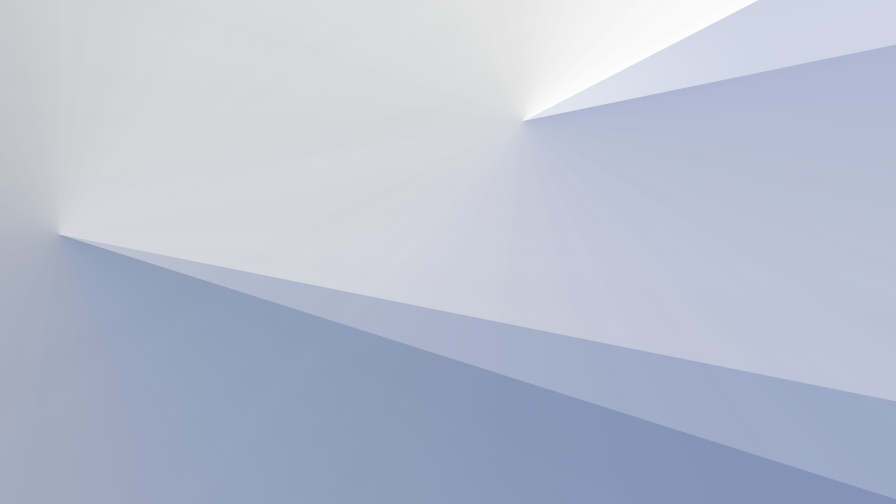
A Shadertoy shader for this background:

```glsl
// Pale folded-paper background: two conic gradients, each fanning out from
// its own apex and split by a thin flat wedge. The lower fan tints the upper
// one by multiplication, and faint angular noise gives both soft rays.

const float TAU = 6.2831853;

// Hash without sine
float hash(float n) {
    n = fract(n * 0.1031);
    n *= n + 33.33;
    return fract(n * (n + n));
}

float noise(float x) {
    float cell = floor(x);
    return mix(hash(cell), hash(cell + 1.0), smoothstep(0.0, 1.0, x - cell));
}

// Counterclockwise angle from an axis, 0 to TAU
float angleFrom(vec2 d, float axis) {
    return mod(atan(d.y, d.x) - axis, TAU);
}

// Moves a ramp on to its next colour between two angles
vec3 rampTo(vec3 colour, vec3 next, float from, float to, float angle) {
    return mix(colour, next, clamp((angle - from) / (to - from), 0.0, 1.0));
}

// Smooth coverage of a wedge around an axis
float wedge(vec2 d, float axis, float halfAngle, float pixel) {
    float c = cos(axis), s = sin(axis);
    vec2 q = vec2(c * d.x + s * d.y, abs(c * d.y - s * d.x));
    float dist = q.y * cos(halfAngle) - q.x * sin(halfAngle);
    return 1.0 - smoothstep(-0.7 * pixel, 0.7 * pixel, dist);
}

// Faint streaks by angle
float rays(float angle, float seed) {
    return 0.6 * noise(angle * 14.0 + seed) + 0.4 * noise(angle * 37.0 + seed) - 0.5;
}

// Upper fan: white through grey to blue
vec3 upperFan(float a) {
    vec3 c = vec3(0.995);
    c = rampTo(c, vec3(0.910, 0.910, 0.910), 0.14, 1.23, a);
    c = rampTo(c, vec3(0.868, 0.872, 0.876), 1.23, 2.06, a);
    c = rampTo(c, vec3(0.840, 0.848, 0.862), 2.06, 2.80, a);
    c = rampTo(c, vec3(0.824, 0.836, 0.868), 2.80, 3.56, a);
    c = rampTo(c, vec3(0.784, 0.800, 0.855), 3.56, 4.37, a);
    c = rampTo(c, vec3(0.751, 0.776, 0.850), 4.37, 5.16, a);
    c = rampTo(c, vec3(0.712, 0.745, 0.836), 5.16, 5.94, a);
    return rampTo(c, vec3(0.682, 0.722, 0.826), 5.94, 6.15, a);
}

// Lower fan: multiplier from clear to deep blue
vec3 lowerFan(float a) {
    vec3 c = vec3(1.0);
    c = rampTo(c, vec3(0.988), 0.06, 1.18, a);
    c = rampTo(c, vec3(0.955), 1.18, 1.82, a);
    c = rampTo(c, vec3(0.922, 0.925, 0.930), 1.82, 2.07, a);
    c = rampTo(c, vec3(0.830, 0.845, 0.875), 2.07, 3.39, a);
    c = rampTo(c, vec3(0.765, 0.795, 0.860), 3.39, 4.96, a);
    c = rampTo(c, vec3(0.725, 0.775, 0.865), 4.96, 5.55, a);
    return rampTo(c, vec3(0.685, 0.740, 0.840), 5.55, 6.23, a);
}

void mainImage(out vec4 fragColor, in vec2 fragCoord) {
    float pixel = 1.0 / iResolution.y;
    vec2 p = fragCoord * pixel;
    float centreX = 0.5 * iResolution.x * pixel;

    // Apexes and the middle directions of their wedges
    vec2 upper = p - vec2(centreX + 0.150, 0.760);
    vec2 lower = p - vec2(centreX - 0.771, 0.535);
    float upperAxis = 0.339, lowerAxis = -0.2518;
    float upperAngle = angleFrom(upper, upperAxis);
    float lowerAngle = angleFrom(lower, lowerAxis);

    // Upper fan and its light blue wedge, paler near the apex
    vec3 colour = upperFan(upperAngle) + 0.010 * rays(upperAngle, 3.0);
    vec3 wedgeColour = mix(vec3(0.885, 0.900, 0.935), vec3(0.812, 0.838, 0.902),
                           smoothstep(0.0, 0.55, length(upper)));
    colour = mix(colour, wedgeColour, wedge(upper, upperAxis, 0.1365, pixel));

    // Lower fan and its middle-blue wedge
    vec3 tint = lowerFan(lowerAngle) + 0.010 * rays(lowerAngle, 71.0);
    vec3 wedgeTint = mix(vec3(0.890, 0.905, 0.950), vec3(0.825, 0.862, 0.922),
                         smoothstep(0.0, 0.50, length(lower)));
    tint = mix(tint, wedgeTint, wedge(lower, lowerAxis, 0.0549, pixel));

    fragColor = vec4(clamp(colour * tint, 0.0, 1.0), 1.0);
}
```
